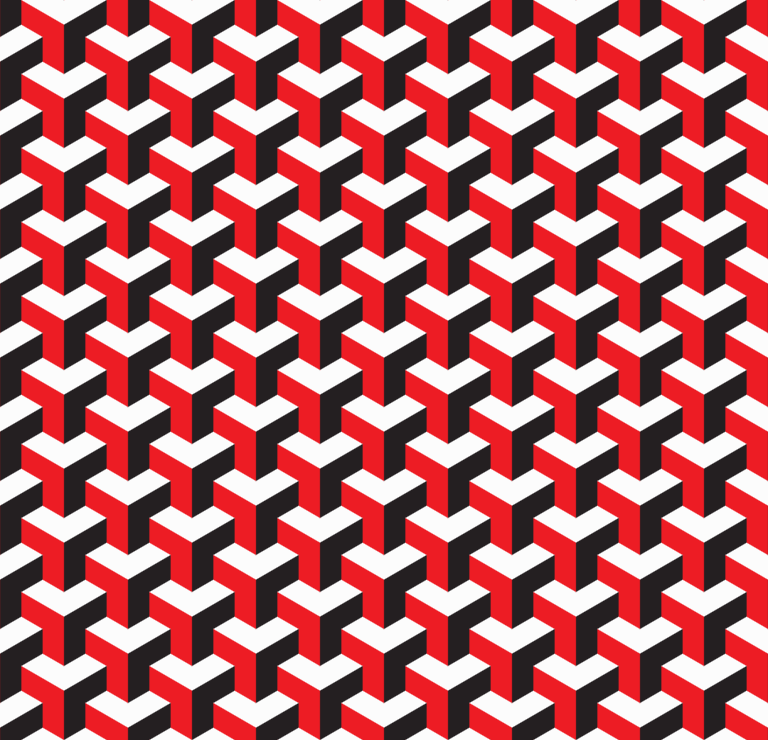
Give the GLSL for this pattern, as a WebGL 2 fragment shader.

```glsl
#version 300 es
precision highp float;

uniform vec2 u_resolution;
out vec4 fragColor;

const float ROW = 1.1547005;   // row height of the lattice, in column widths
const float SLOPE = 0.5773503; // tan(30 degrees)

// Signed distance to a chevron rising from the tripod's hub.
float chevron(vec2 p) {
  float a = abs(p.x);
  float lower = a * SLOPE - p.y;
  float upper = p.y - ROW / 3.0 - min(a, 2.0 / 3.0 - a) * SLOPE;
  return max(lower, upper) * 0.8660254;
}

// Turn by a third of a circle, clockwise.
vec2 turnThird(vec2 p) {
  return mat2(-0.5, -0.8660254, 0.8660254, -0.5) * p;
}

void main() {
  vec3 faceColors[3] = vec3[3](
    vec3(0.99),               // top, white
    vec3(0.93, 0.11, 0.14),   // left, red
    vec3(0.14, 0.12, 0.13));  // right, black

  // Twelve half-dropped columns by ten rows.
  vec2 p = gl_FragCoord.xy / u_resolution * vec2(12.0, 10.0 * ROW);
  float blur = 1.3 * 12.0 / u_resolution.x;

  vec3 sum = vec3(0.0);
  float weight = 0.0;

  // Blend the faces of the nearest tripods by coverage.
  for (int i = 0; i < 2; i++) {
    float column = floor(p.x) + float(i);
    float drop = 1.0 / 6.0 + 0.5 * mod(column, 2.0);
    float y = fract(p.y / ROW - drop);
    for (int j = 0; j < 2; j++) {
      vec2 q = vec2(p.x - column, (y - float(j)) * ROW);
      for (int face = 0; face < 3; face++) {
        float cover = clamp(0.5 - chevron(q) / blur, 0.0, 1.0);
        sum += faceColors[face] * cover;
        weight += cover;
        q = turnThird(q);
      }
    }
  }

  fragColor = vec4(sum / max(weight, 0.001), 1.0);
}
```
